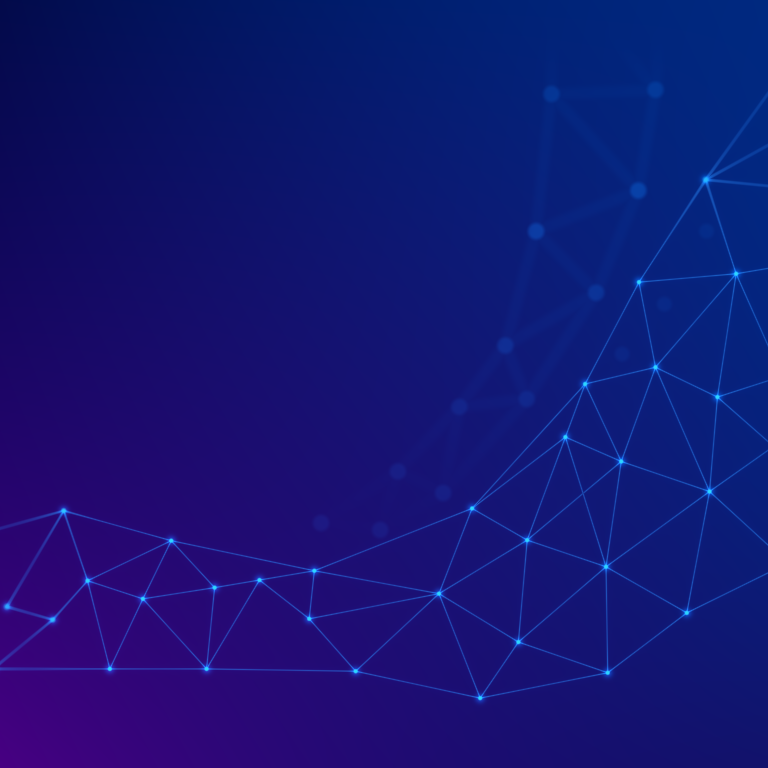
This background is drawn by a WebGL 1 fragment shader. Its source:

```glsl
precision highp float;
// A glowing wire mesh sweeps along the bottom and up the right over a blue-violet gradient.
// Four curved rows of nodes are joined into triangles by index; the nearest edge and node
// distances shade the mesh, and a second, out-of-focus strip lies behind it.
uniform vec2 u_resolution;

// Current point, and its distance to the nearest mesh edge and node
vec2 p;
float edge = 1., node = 1.;

// Smooth curve through three colours at t = 0, 0.5 and 1
vec3 blend3(vec3 a, vec3 b, vec3 c, float t) {
  return a * (1. - t) * (1. - 2. * t) + b * 4. * t * (1. - t) + c * t * (2. * t - 1.);
}

vec3 backdrop(vec2 uv) {
  vec3 low = blend3(vec3(.28, 0., .51), vec3(.13, .04, .45), vec3(.07, .07, .42), uv.x);
  vec3 mid = blend3(vec3(.11, .02, .4), vec3(.08, .075, .45), vec3(.02, .135, .49), uv.x);
  vec3 high = blend3(vec3(.01, .04, .29), vec3(0., .115, .43), vec3(0., .16, .5), uv.x);
  return max(blend3(low, mid, high, uv.y), 0.);
}

float segment(vec2 a, vec2 b) {
  vec2 pa = p - a, ba = b - a;
  return length(pa - ba * clamp(dot(pa, ba) / (dot(ba, ba) + 1e-6), 0., 1.));
}
void link(vec2 a, vec2 b) { edge = min(edge, segment(a, b)); }
void addNode(vec2 a) { node = min(node, length(p - a)); }

// Node rows of the sharp mesh, from its upper rim to its lower rim
vec2 upperNode(float i) {
  float s = max(i - 1., 0.), dip = .009 * exp(-4. * (i - 3.) * (i - 3.));
  float rise = .09 * pow(max(i - 2., 0.), 1.28) + .025 * sin(1.4 * max(i - 3., 0.));
  return vec2(.083 + .14 * i + .008 * s + .09 * sin(.7 * s) - .02 * sin(1.75 * s),
              .257 + .039 * max(2. - abs(i), 0.) + rise - dip);
}
vec2 middleNode(float i) {
  float m = min(i, 7.);
  float rise = .034 * pow(clamp(i - 3., 0., 5.15), 1.6) + .017 * exp(-(i - 6.8) * (i - 6.8));
  float bump = .025 * exp(-3. * (i - 2.) * (i - 2.)) - .008 * exp(-4. * (i - 1.) * (i - 1.));
  return vec2(.121 + .105 * i - .055 * sin(.88 * m) + .012 * cos(2.73 * (m - 1.5)),
              .193 + .017 * max(3. - i + 5.6 * min(i, 0.), 0.) + rise + bump);
}
vec2 innerNode(float i) {
  float k = clamp(i, 0., 3.);
  return vec2(.675 + .15 * k - .019 * k * k - .025 * sin(2.4 * k),
              .164 + .098 * k + .025 * smoothstep(2., 3., k));
}
vec2 lowerNode(float i) {
  float rise = .033 * pow(clamp(i - 3., 0., 2.6), 1.75);
  float sway = .035 * sin(.8 * max(i - 1., 0.)) - .02 * sin(.9 * clamp(i, 0., 6.));
  sway += .008 * max(i - 3., 0.) - .042 * clamp(i - 4., 0., 1.) - .012 * sin(2.1 * clamp(i, 0., 3.));
  return vec2(.143 + .152 * i + sway, .091 + min(.035 * max(3. - i, 0.), .038) + rise);
}

// Two rows of the blurred strip
vec2 farLeftNode(float k) {
  float dip = .042 * exp(-1.2 * (k - 3.3) * (k - 3.3));
  return vec2(.418 + .11 * k - .01 * k * k, .319 + .056 * k + .0112 * k * k - dip);
}
vec2 farRightNode(float k) {
  vec2 sway = vec2(.025, .032) * sin(k - 1.8) * step(.5, k);
  return vec2(.495 + .107 * k - .007 * k * k, .31 + .06 * k + .011 * k * k) + sway;
}

void main() {
  p = gl_FragCoord.xy / u_resolution.y;
  float px = 1. / u_resolution.y, band = 0., disc = 0.;
  vec3 color = backdrop(gl_FragCoord.xy / u_resolution);

  // Out-of-focus strip: soft bands and pale discs, with a fainter third row of discs
  for (int n = 0; n < 6; n++) {
    float k = float(n), glow = .35 + .5 * exp(-(k - 4.) * (k - 4.));
    vec2 a = farLeftNode(k), b = farRightNode(k), nextA = farLeftNode(k + 1.);
    float d = min(segment(a, nextA), segment(b, farRightNode(k + 1.)));
    d = min(d, min(segment(a, b), segment(b, nextA)));
    band = max(band, 1. - smoothstep(.002, .013, d));
    disc = max(disc, glow * (1. - smoothstep(.007, .014, min(length(p - a), length(p - b)))));
    vec2 c = vec2(.81 + .055 * k, .539 + .05 * k + .015 * k * k);
    disc = max(disc, .25 * step(k, 2.5) * (1. - smoothstep(.006, .013, length(p - c))));
  }
  band *= smoothstep(.25, .55, p.y) * (1. - smoothstep(.85, .97, p.y));
  color += vec3(0., .018, .025) * band + vec3(.01, .12, .17) * disc;

  // Sharp mesh: rows first, then the triangles between them
  for (int n = -1; n < 9; n++) {
    float i = float(n), j = floor(.65 * i), phase = fract(.65 * i), k = i - 5.;
    vec2 up = upperNode(i), mid = middleNode(i), low = lowerNode(i), inner = innerNode(k);
    vec2 nextMid = middleNode(i + 1.), nextInner = innerNode(k + 1.), rim = upperNode(j + 1.);
    addNode(up); addNode(mid); addNode(low); addNode(inner);
    link(up, upperNode(i + 1.)); link(low, lowerNode(i + 1.)); link(inner, nextInner);
    if (n != 2) link(mid, nextMid);
    if (n >= 0) link(mid, rim);
    if (n >= 0 && phase < .62) link(mid, upperNode(j));
    if (n < 5 && phase < .8) link(mid, lowerNode(j));
    if (n < 5 && phase > .4) link(mid, lowerNode(j + 1.));
    if (n == 2 || n == 5) { // Extra node halfway up to the rim
      vec2 extra = mix(mid, rim, .45 + .07 * max(k + 3., 0.));
      addNode(extra); link(extra, nextMid);
      link(extra, n == 2 ? lowerNode(j) : nextInner);
      if (n == 5) link(extra, upperNode(j));
    }
    if (n > 3) { // Right flank, with edges that leave the canvas
      float m = clamp(k, 0., 2.), outer = max(k, 2.);
      link(mid, inner); link(mid, nextInner);
      link(innerNode(m), lowerNode(m + 3.)); link(innerNode(m), lowerNode(m + 4.));
      link(innerNode(outer), vec2(1.08, .35 + .06 * outer));
      link(upperNode(6.), vec2(1.08, .54 + .105 * outer));
    }
  }
  vec2 tail = vec2(.009, .21);
  addNode(tail); link(tail, upperNode(0.)); link(tail, middleNode(-1.));
  link(middleNode(8.), vec2(1.04, .46)); link(innerNode(3.), vec2(1.04, .39));

  // Focus softens at the left end and the upper right
  float blur = max(1. - smoothstep(.02, .14, p.x), smoothstep(.65, .8, p.y));
  float width = mix(.0006, .002, blur), line = 1. - smoothstep(width - px, width + px, edge);
  color = mix(color, vec3(.17, .54, .96), line * (mix(.5, .17, blur) + .28 * exp(-node * 30.)));
  color += vec3(0., .01, .025) * exp(-edge * 300.) + vec3(0., .22, .38) * exp(-node * node * 28000.);
  float core = 1. - smoothstep(.0013, .0026 + px + .002 * blur, node);
  gl_FragColor = vec4(mix(color, vec3(.18, .84, 1.), core * mix(1., .5, blur)), 1.);
}
```
